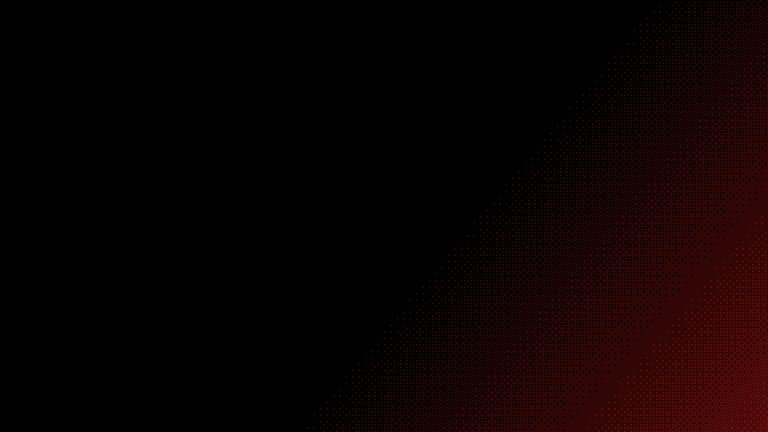
A Shadertoy shader for this background:

```glsl
const float CELL_ROWS = 270.0;          // dither cells per canvas height
const vec2  GLOW_SLOPE = vec2(1.2, 1.0); // direction of brightening, y down
const float GLOW_START = 1.833;          // where the first dots appear
const float LEVEL_SPAN = 0.778;          // distance between two tone levels
const vec3  TONE_STEP = vec3(0.2, 0.024, 0.024);
const int   SAMPLES = 6;

// Ordered 2x2 pattern: 0 2 / 3 1
float bayer2(vec2 p) {
    p = mod(p, 2.0);
    return 2.0 * p.x + 3.0 * p.y - 4.0 * p.x * p.y;
}

// Ordered 4x4 threshold in [0, 1)
float bayer4(vec2 p) {
    return (4.0 * bayer2(p) + bayer2(floor(p * 0.5))) / 16.0;
}

// Continuous tone level; p is in canvas heights from the top left
float glowLevel(vec2 p, vec2 slope, float start, float span) {
    return (dot(p, slope) - start) / span + 1.0 / 16.0;
}

// Tone of the dither cell under p
vec3 ditheredTone(vec2 p, float rows, vec3 toneStep) {
    vec2 cell = floor(p * rows);
    vec2 center = (cell + 0.5) / rows;
    float level = glowLevel(center, GLOW_SLOPE, GLOW_START, LEVEL_SPAN);
    return toneStep * max(floor(level + bayer4(cell)), 0.0);
}

void mainImage(out vec4 fragColor, in vec2 fragCoord) {
    vec3 color = vec3(0.0);

    // Average samples across the pixel to smooth the cell edges
    for (int j = 0; j < SAMPLES; j++) {
        for (int i = 0; i < SAMPLES; i++) {
            vec2 offset = (vec2(i, j) + 0.5) / float(SAMPLES) - 0.5;
            vec2 p = (fragCoord + offset) / iResolution.y;
            color += ditheredTone(vec2(p.x, 1.0 - p.y), CELL_ROWS, TONE_STEP);
        }
    }
    fragColor = vec4(color / float(SAMPLES * SAMPLES), 1.0);
}
```
